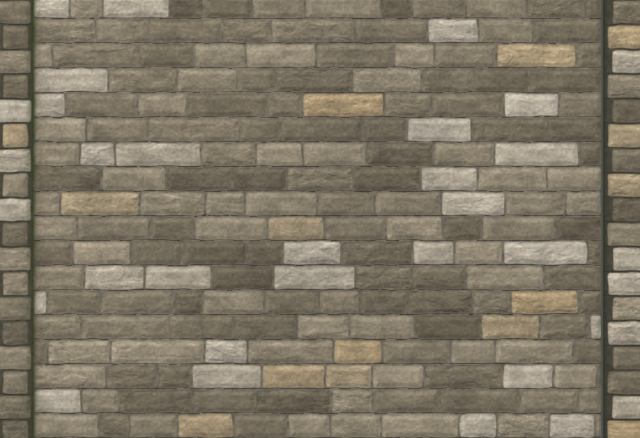
Write a Shadertoy shader that draws this texture.

```glsl
// Coursed wall of rock-faced sandstone between two projecting piers.
// Each course is split at jittered joints; every stone gets its own tone and a
// noise relief that is lit from above, then mortar, stains and shadows follow.

const float ASPECT = 1.463;      // width of the scene in units of its height
const float COURSES = 17.75;     // courses from bottom to top
const float WALL_LEFT = 0.076;
const float WALL_RIGHT = 1.376;
const float JOINT = 0.0026;      // half width of the mortar

const vec3 DARK_STONE = vec3(0.41, 0.38, 0.32);
const vec3 MID_STONE = vec3(0.58, 0.54, 0.465);
const vec3 PALE_STONE = vec3(0.70, 0.665, 0.605);
const vec3 OCHRE_STONE = vec3(0.66, 0.58, 0.45);
const vec3 MORTAR = vec3(0.45, 0.425, 0.375);
const vec3 GAP = vec3(0.19, 0.19, 0.15);
const vec3 PIPE = vec3(0.30, 0.34, 0.33);

struct Stone { vec2 lo; vec2 hi; vec2 id; };

float hash(vec2 p) {
    vec3 q = fract(p.xyx * vec3(0.1031, 0.1030, 0.0973));
    q += dot(q, q.yzx + 33.33);
    return fract((q.x + q.y) * q.z);
}

float noise(vec2 p) {
    vec2 i = floor(p), f = fract(p);
    f = f * f * (3.0 - 2.0 * f);
    return mix(mix(hash(i), hash(i + vec2(1, 0)), f.x),
               mix(hash(i + vec2(0, 1)), hash(i + vec2(1, 1)), f.x), f.y);
}

float fbm(vec2 p) {
    float sum = 0.0, amp = 0.5;
    for (int i = 0; i < 4; i++) {
        sum += amp * noise(p);
        p = mat2(1.6, 1.2, -1.2, 1.6) * p + 7.3;
        amp *= 0.5;
    }
    return sum;
}

// Joint position in stone units, clamped to the ends of the course
float jointAt(float i, float row, float count) {
    float jitter = 0.56 * (hash(vec2(i + 11.0, row + 3.0)) - 0.5);
    float x = i - 0.5 * mod(row, 2.0) + jitter;
    return i < 0.5 ? 0.0 : clamp(x, 0.0, count);
}

Stone wallStone(float x, float row) {
    float count = 9.0 + floor(2.2 * hash(vec2(row, 71.0)));
    float unit = (WALL_RIGHT - WALL_LEFT) / count;
    float u = (x - WALL_LEFT) / unit;
    float i = floor(u + 0.5 * mod(row, 2.0));
    if (u < jointAt(i, row, count)) i -= 1.0;
    else if (u > jointAt(i + 1.0, row, count)) i += 1.0;
    vec2 ends = WALL_LEFT + unit * vec2(jointAt(i, row, count), jointAt(i + 1.0, row, count));
    return Stone(vec2(ends.x, row / COURSES), vec2(ends.y, (row + 1.0) / COURSES), vec2(i, row));
}

// One stone per course, alternately long and short
Stone pierStone(float row, float side, float shift) {
    float alt = mod(row, 2.0);
    vec2 ends = side < 0.0 ? vec2(0.004 - 0.1 * alt, 0.066 + 0.007 * alt)
                           : vec2(1.387 + 0.011 * alt, ASPECT + 0.1);
    return Stone(vec2(ends.x, (row - shift) / COURSES),
                 vec2(ends.y, (row + 1.0 - shift) / COURSES), vec2(40.0 + side * 9.0, row));
}

// Signed distance to the rounded outline, positive inside
float inset(vec2 p, Stone s) {
    float radius = 0.006;
    vec2 q = abs(p - 0.5 * (s.lo + s.hi)) - 0.5 * (s.hi - s.lo) + JOINT + radius;
    return radius - length(max(q, 0.0)) - min(max(q.x, q.y), 0.0);
}

// Rounded edges, stepped fractures and fine grain
float relief(vec2 p, Stone s) {
    float t = 5.0 * fbm(p * vec2(17.0, 34.0) + s.id * 13.7);
    float ledges = floor(t) + smoothstep(0.45, 1.0, fract(t));
    float rough = mix(0.1, 0.42, pow(hash(s.id + 5.5), 1.6));
    return 0.8 * smoothstep(0.0, 0.013, inset(p, s)) + rough * ledges + 0.3 * fbm(p * 110.0);
}

vec3 stoneColour(vec2 id, float pier) {
    float kind = hash(id + 23.0), tone = hash(id + 61.0);
    vec3 c = mix(DARK_STONE, MID_STONE, tone);
    if (kind > 0.86) c = mix(MID_STONE, PALE_STONE, 0.55 + 0.45 * tone);
    else if (kind > 0.79 - 0.2 * pier) c = mix(MID_STONE, OCHRE_STONE, 0.4 + 0.6 * tone);
    return c;
}

void mainImage(out vec4 fragColor, in vec2 fragCoord) {
    vec2 p = fragCoord / iResolution.xy * vec2(ASPECT, 1.0);
    float px = 1.0 / iResolution.y;
    vec2 warped = p + 0.0035 * (vec2(noise(p * 38.0), noise(p * 38.0 + 50.0)) - 0.5);

    // Choose the stone under this point
    float side = p.x < WALL_LEFT ? -1.0 : (p.x > WALL_RIGHT ? 1.0 : 0.0);
    float shift = side == 0.0 ? 0.0 : 0.25;
    float row = floor(warped.y * COURSES + shift);
    Stone s = wallStone(clamp(warped.x, WALL_LEFT + 0.001, WALL_RIGHT - 0.001), row);
    if (side != 0.0) s = pierStone(row, side, shift);

    // Lit stone face with weathering
    float light = relief(warped, s) - relief(warped + vec2(-0.0015, 0.0035), s);
    vec3 face = stoneColour(s.id, max(side, 0.0));
    face *= 0.84 + 0.32 * fbm(p * vec2(30.0, 55.0) + s.id * 3.1);
    face *= 1.0 + clamp(0.42 * light, -0.38, 0.24);
    face *= 0.94 + 0.12 * noise(p * 190.0);

    // Mortar, shaded under each stone
    float under = 1.0 - smoothstep(0.0, 0.004, warped.y - s.lo.y);
    vec3 bed = MORTAR * (1.0 - 0.3 * under) * (0.82 + 0.3 * noise(p * 120.0));
    if (side != 0.0) bed = mix(bed, GAP, 0.6);
    float edge = max(px, 0.0014);
    vec3 colour = mix(bed, face, smoothstep(-edge, edge, inset(warped, s)));

    // Broad stains, damp left corner, shadowed gap and pipe on the right
    colour *= 0.91 + 0.2 * fbm(p * 3.5 + 4.0);
    float damp = exp(-abs(p.x - WALL_LEFT) * 110.0) * (0.55 + 0.4 * noise(p * vec2(20.0, 45.0)));
    colour = mix(colour, GAP + vec3(0.02, 0.04, 0.0), damp);
    colour = mix(colour, GAP, 0.75 * exp(-abs(p.x - WALL_RIGHT - 0.005) * 190.0));
    colour = mix(colour, PIPE, 0.8 * (1.0 - smoothstep(0.0015, 0.0015 + px, abs(p.x - WALL_RIGHT))));
    fragColor = vec4(colour, 1.0);
}
```
